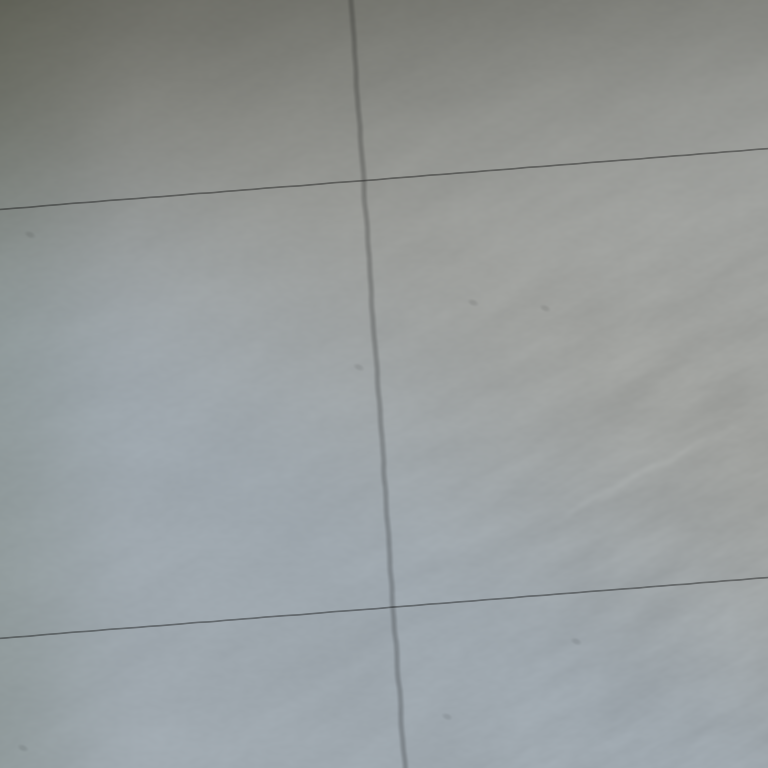
This texture is drawn by a WebGL 2 fragment shader. Its source:

```glsl
#version 300 es
precision highp float;
// Large satin grey floor tiles with thin tilted joints, shaded towards the top left.

uniform vec2 u_resolution;
out vec4 fragColor;

// Layout, in canvas units
const vec2 TILE_PITCH = vec2(0.60, 0.5585);
const vec2 JOINT_ORIGIN = vec2(0.527, 0.169);
const vec2 JOINT_SLOPE = vec2(-0.0705, 0.079);
const vec2 JOINT_HALF_WIDTH = vec2(0.0032, 0.0011);
const vec2 JOINT_SOFTNESS = vec2(0.0030, 0.0006);
const vec2 JOINT_DARKNESS = vec2(0.20, 0.38);
const float JOINT_WOBBLE = 0.0018;

// Colours
const vec3 SHADOW = vec3(0.36, 0.36, 0.325);
const vec3 WARM_LIGHT = vec3(0.625, 0.632, 0.620);
const vec3 COOL_LIGHT = vec3(0.622, 0.658, 0.685);
const vec3 EDGE_TINT = vec3(0.90, 0.91, 0.88);

// Surface
const float CLOUD_AMOUNT = 0.030;
const float STREAK_AMOUNT = 0.045;
const float GRAIN_AMOUNT = 0.008;
const float STREAK_ANGLE = 0.48;
const float SPECK_GRID = 9.0;
const float SPECK_CHANCE = 0.06;

vec2 hash2(vec2 p) {
  vec3 q = fract(p.xyx * vec3(0.1031, 0.1030, 0.0973));
  q += dot(q, q.yzx + 33.33);
  return fract((q.xx + q.yz) * q.zy);
}

vec2 gradientAt(vec2 cell) {
  float angle = 6.2832 * hash2(cell).x;
  return vec2(cos(angle), sin(angle));
}

float gradientNoise(vec2 p) {
  vec2 i = floor(p), f = fract(p);
  vec2 w = f * f * f * (f * (f * 6.0 - 15.0) + 10.0);
  vec2 e = vec2(0.0, 1.0);
  float low = mix(dot(gradientAt(i), f), dot(gradientAt(i + e.yx), f - e.yx), w.x);
  float high = mix(dot(gradientAt(i + e), f - e), dot(gradientAt(i + e.yy), f - e.yy), w.x);
  return mix(low, high, w.y);
}

float fbm(vec2 p) {
  float sum = 0.0, amplitude = 0.5;
  for (int octave = 0; octave < 4; octave++) {
    sum += amplitude * gradientNoise(p);
    p = mat2(1.6, 1.2, -1.2, 1.6) * p + 7.3;
    amplitude *= 0.5;
  }
  return sum;
}

vec2 rotate(vec2 p, float angle) {
  float c = cos(angle), s = sin(angle);
  return vec2(c * p.x + s * p.y, c * p.y - s * p.x);
}

// Warm and cool light fading into shadow at the top left
vec3 roomLight(vec2 uv) {
  float coolness = 1.0 - smoothstep(0.35, 0.90, uv.y + 0.6 * (uv.x - 0.25));
  float depth = 1.0 - uv.y + 0.2 * uv.x;
  vec3 light = mix(SHADOW, mix(WARM_LIGHT, COOL_LIGHT, coolness), smoothstep(-0.2, 0.5, depth));
  return light * mix(EDGE_TINT, vec3(1.0), smoothstep(-0.05, 0.20, uv.x));
}

// Cloudy relief, stronger towards the lower right, with one pale raised vein
float relief(vec2 uv, vec2 tile) {
  vec2 offset = tile * 11.7;
  float roughness = 0.5 + smoothstep(0.35, 0.95, uv.x) * (1.0 - smoothstep(0.45, 0.85, uv.y));
  float clouds = fbm(uv * vec2(3.0, 7.0) + offset);
  float streaks = fbm(rotate(uv, STREAK_ANGLE) * vec2(7.0, 26.0) + offset);
  float grain = gradientNoise(uv * vec2(70.0, 130.0));
  vec2 vein = rotate(uv - vec2(0.83, 0.38), STREAK_ANGLE);
  vein.y += 0.012 * gradientNoise(uv * 14.0);
  float ridge = exp(-pow(vein.y / 0.005, 2.0)) * (1.0 - smoothstep(0.05, 0.19, abs(vein.x)));
  return CLOUD_AMOUNT * clouds + STREAK_AMOUNT * roughness * streaks
       + GRAIN_AMOUNT * grain + 0.022 * ridge;
}

// Sparse faint marks, one candidate per cell
float specks(vec2 uv) {
  vec2 cell = floor(uv * SPECK_GRID);
  vec2 centre = 0.2 + 0.6 * hash2(cell + 4.0);
  vec2 d = rotate(fract(uv * SPECK_GRID) - centre, -0.4) * vec2(0.6, 1.0);
  return step(hash2(cell).y, SPECK_CHANCE) * (1.0 - smoothstep(0.01, 0.05, length(d)));
}

void main() {
  vec2 uv = gl_FragCoord.xy / u_resolution;
  vec2 pixel = 1.0 / u_resolution;

  // Sheared grid: x counts columns, y counts rows
  vec2 grid = (uv - JOINT_ORIGIN - JOINT_SLOPE * uv.yx) / TILE_PITCH;
  vec2 wobble = vec2(JOINT_WOBBLE, 0.3 * JOINT_WOBBLE)
              * vec2(gradientNoise(vec2(uv.y * 32.0, 2.5)), gradientNoise(vec2(uv.x * 40.0, 8.5)));
  vec2 toJoint = abs(fract(grid + wobble / TILE_PITCH + 0.5) - 0.5) * TILE_PITCH;
  vec2 soft = max(JOINT_SOFTNESS, 0.6 * pixel);
  vec2 joint = 1.0 - smoothstep(JOINT_HALF_WIDTH - soft, JOINT_HALF_WIDTH + soft, toJoint);

  vec3 color = roomLight(uv) * (1.0 + 1.6 * relief(uv, floor(grid)));
  color *= 1.0 - 0.08 * specks(uv);
  color *= (1.0 - JOINT_DARKNESS.x * joint.x) * (1.0 - JOINT_DARKNESS.y * joint.y);
  fragColor = vec4(clamp(color, 0.0, 1.0), 1.0);
}
```
